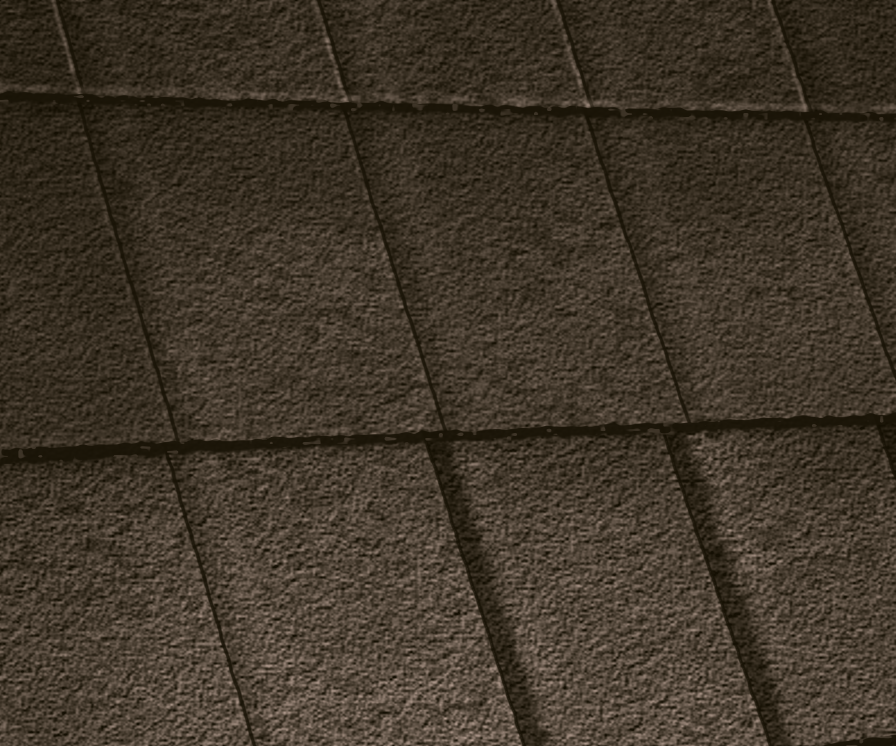
Reproduce this texture procedurally as a WebGL 1 fragment shader.

```glsl
precision highp float;
// Weathered roof tiles seen at a slant: three courses of leaning slabs plus a
// corner of a fourth. Each course has its own lower edge and joint offset;
// one brown tone is built from shading, stains and embossed grain.
uniform vec2 u_resolution;

const float JOINT_STEP = 0.369;     // spacing of the first joints
const float JOINT_SHRINK = 0.0156;  // perspective narrowing to the right

float hash(vec2 p) {
  vec3 q = fract(vec3(p.xyx) * 0.1031);
  q += dot(q, q.yzx + 33.33);
  return fract((q.x + q.y) * q.z);
}

float noise(vec2 p) {
  vec2 i = floor(p), f = fract(p);
  f = f * f * (3.0 - 2.0 * f);
  return mix(mix(hash(i), hash(i + vec2(1.0, 0.0)), f.x),
             mix(hash(i + vec2(0.0, 1.0)), hash(i + 1.0), f.x), f.y);
}

float fbm(vec2 p) {
  float sum = 0.0, amp = 0.5;
  for (int k = 0; k < 4; k++) {
    sum += amp * noise(p);
    p = p * 2.03 + 17.3;
    amp *= 0.5;
  }
  return sum;
}

// Soft bump of given centre and width.
float ridge(float d, float centre, float width) {
  float t = (d - centre) / width;
  return exp(-t * t);
}

// Height of the lower edge of a course, measured downward from the top.
float courseEdge(float row, float x) {
  if (row < -0.5) return -0.4;
  if (row < 0.5) return 0.125 + 0.030 * x - 0.006 * x * x;
  if (row < 1.5) return 0.603 - 0.040 * x;
  if (row < 2.5) return 1.130 - 0.119 * x;
  return 1.6;
}

// Point on the first joint of a course.
vec2 jointAnchor(float row) {
  if (row < 0.5) return vec2(0.1125, 0.125);
  if (row < 1.5) return vec2(0.108, 0.147);
  return vec2(0.2266, 0.617);
}

// Returns the continuous tile index and the signed distance to a joint.
vec2 tileCoord(vec2 p, float row) {
  vec2 anchor = jointAnchor(row);
  float s = p.x - anchor.x - (p.y - anchor.y) * (0.28 + 0.06 * p.x);
  float root = sqrt(max(JOINT_STEP * JOINT_STEP - 4.0 * JOINT_SHRINK * s, 0.0));
  float index = (JOINT_STEP - root) / (2.0 * JOINT_SHRINK);
  float n = floor(index + 0.5);
  return vec2(index, s - n * (JOINT_STEP - JOINT_SHRINK * n));
}

// Relief of the gritty surface, lit from above.
float grain(vec2 p) {
  vec2 fine = p * vec2(205.0, 270.0), coarse = p * vec2(85.0, 130.0);
  float g = noise(fine) - noise(fine + vec2(0.5, 0.9));
  g += 0.35 * (noise(coarse) - noise(coarse + vec2(0.3, 0.8)));
  return g + 0.75 * (noise(p * vec2(330.0, 380.0) + 9.0) - 0.5);
}

// Converts brightness to the warm brown of the tiles.
vec3 brown(float tone) {
  return vec3(1.12 * tone + 0.013, tone, tone - 0.05);
}

void main() {
  float px = 1.0 / u_resolution.y;
  vec2 p = gl_FragCoord.xy * px;
  p.y = 1.0 - p.y;

  // Course and tile under this point, with slightly ragged edges
  vec2 w = p + 0.005 * (vec2(noise(p * 70.0), noise(p * 90.0 + 40.0)) - 0.5);
  float row = step(courseEdge(0.0, p.x), w.y) + step(courseEdge(1.0, p.x), w.y)
            + step(courseEdge(2.0, p.x), w.y);
  float below = w.y - courseEdge(row - 1.0, p.x);
  float lip = courseEdge(row, p.x) - w.y;
  vec2 tile = tileCoord(mix(p, w, 0.4), row);
  float d = tile.y;
  vec2 id = vec2(floor(tile.x), row);
  float lower = step(1.5, row), upper = 1.0 - step(0.5, row);
  float left = 1.0 - smoothstep(0.05, 0.36, p.x);
  float right = smoothstep(0.88, 1.10, p.x);

  // Base tone: brighter courses toward the bottom, darker at both sides
  float tone = mix(mix(0.207, 0.168, upper), 0.288, lower);
  tone += 0.016 * (hash(id + 5.7) - 0.5);
  tone *= 1.0 - 0.20 * left - 0.14 * right * (lower + upper);
  tone *= mix(0.84, 1.08, smoothstep(0.0, 0.34, below));

  // Stains and grain
  float stain = fbm(p * vec2(6.0, 8.0) + id * 3.1);
  tone *= 0.80 + 0.43 * stain;
  float pits = smoothstep(0.56, 0.74, noise(p * vec2(48.0, 95.0)));
  tone *= 1.0 - 0.20 * pits * smoothstep(0.42, 0.6, stain);
  tone *= 1.0 + mix(0.66, 0.78, lower) * grain(p);

  // Joints: shaded flank, raised rim, worn highlight and dark seam
  float worn = noise(p * 55.0 + 3.0);
  float strong = lower * step(0.5, tile.x);
  float flank = mix(0.024, 0.033, strong) * (0.85 + 0.3 * noise(p * 60.0));
  float shade = step(0.0, d) * (1.0 - smoothstep(0.6 * flank, 1.3 * flank, d));
  tone *= 1.0 - mix(0.16, 0.48, strong) * shade;
  tone += 0.022 * ridge(d, 0.058, 0.014);
  tone += (0.07 + 0.15 * upper) * worn * ridge(d, -0.0065, 0.0032);
  float seam = 1.0 - smoothstep(0.0016 - 0.5 * px, 0.0024 + px, abs(d));
  tone = mix(tone, 0.07, 0.85 * seam);

  // Lower lip catches light; the gap beneath it is dark with loose grit
  tone += (0.04 + 0.11 * upper) * worn * ridge(lip, 0.007, 0.006);
  float depth = mix(0.011, 0.013 + 0.006 * left, lower);
  float gap = 1.0 - smoothstep(depth - 0.003, depth + 0.002 + px, below);
  gap = max(gap, 1.0 - smoothstep(0.0, 1.5 * px, lip));
  float grit = smoothstep(0.72, 0.90, noise(p * vec2(110.0, 170.0)));
  tone *= 1.0 - 0.2 * ridge(below, depth, 0.014);
  tone = mix(tone, 0.075 + 0.13 * grit, 0.93 * gap);

  gl_FragColor = vec4(brown(clamp(tone, 0.06, 0.62)), 1.0);
}
```
